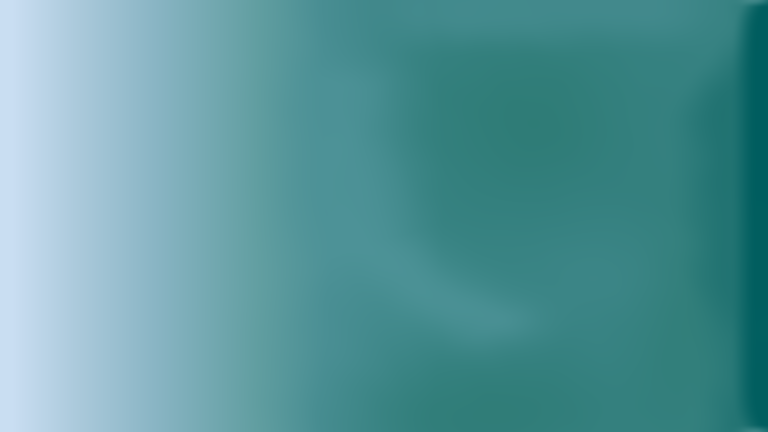
This background is drawn by a WebGL 2 fragment shader. Its source:

```glsl
#version 300 es
precision highp float;
// A pale blue to deep teal backdrop with faint, cloudy light inside it.
// A horizontal colour ramp is tinted by soft ellipses and a curved ridge,
// then closed by a dark right edge; layered sines loosen every outline.

uniform vec2 u_resolution;
out vec4 fragColor;

const vec3 ICE = vec3(0.79, 0.87, 0.95);
const vec3 MIST = vec3(0.67, 0.79, 0.86);
const vec3 HAZE = vec3(0.54, 0.71, 0.77);
const vec3 SAGE = vec3(0.38, 0.62, 0.63);
const vec3 LAGOON = vec3(0.29, 0.56, 0.58);
const vec3 TEAL = vec3(0.215, 0.51, 0.51);
const vec3 MOSS = vec3(0.18, 0.485, 0.46);
const vec3 SHADE = vec3(0.11, 0.435, 0.43);
const vec3 DEEP = vec3(0.0, 0.365, 0.37);

// Linear step from a to b, clamped to 0..1.
float ramp(float a, float b, float x) {
  return clamp((x - a) / (b - a), 0.0, 1.0);
}

// Gaussian ellipse, 1 at its centre.
float glow(vec2 p, vec2 centre, vec2 radius) {
  vec2 d = (p - centre) / radius;
  return exp(-dot(d, d));
}

// Distance to the segment from a to b.
float segment(vec2 p, vec2 a, vec2 b) {
  vec2 ab = b - a;
  float t = clamp(dot(p - a, ab) / dot(ab, ab), 0.0, 1.0);
  return length(p - a - t * ab);
}

// Smooth cloudy field, about -1 to 1.
float waves(vec2 p) {
  float sum = 0.0;
  float gain = 0.5;
  for (int i = 0; i < 4; i++) {
    sum += gain * sin(p.x + 1.3 * sin(p.y)) * cos(p.y - 0.7 * p.x);
    p = mat2(1.5, 1.1, -1.1, 1.5) * p + 1.7;
    gain *= 0.5;
  }
  return sum;
}

// Left to right colour ramp.
vec3 backdrop(float x) {
  vec3 c = mix(ICE, MIST, ramp(0.015, 0.10, x));
  c = mix(c, HAZE, ramp(0.10, 0.20, x));
  c = mix(c, SAGE, ramp(0.20, 0.335, x));
  c = mix(c, LAGOON, ramp(0.335, 0.42, x));
  return mix(c, TEAL, ramp(0.42, 0.57, x));
}

// Broad patches of light and moss inside the teal area.
vec3 clouds(vec3 c, vec2 p) {
  c = mix(c, MOSS, 0.85 * glow(p, vec2(0.68, 0.72), vec2(0.14, 0.20)));
  c = mix(c, MOSS, 0.75 * glow(p, vec2(0.64, 0.04), vec2(0.15, 0.13)));
  c = mix(c, MOSS, 0.7 * glow(p, vec2(0.89, 0.25), vec2(0.07, 0.30)));
  c = mix(c, LAGOON, 0.25 * glow(p, vec2(0.77, 0.35), vec2(0.09, 0.13)));
  float ridge = min(segment(p, vec2(0.44, 0.78), vec2(0.46, 0.44)),
                    segment(p, vec2(0.46, 0.44), vec2(0.63, 0.26)));
  c = mix(c, LAGOON + 0.02, 0.75 * exp(-pow(ridge / 0.065, 2.0)));
  float topBand = smoothstep(0.86, 0.97, p.y) * smoothstep(0.46, 0.56, p.x);
  return mix(c, LAGOON, 0.6 * topBand * (1.0 - smoothstep(0.85, 0.99, p.x)));
}

// Wavy shade on the right, then the dark edge with rounded corners.
vec3 rightSide(vec3 c, vec2 p, vec2 uv) {
  float border = 0.895 + 0.09 * smoothstep(0.70, 0.95, p.y)
               + 0.04 * smoothstep(0.50, 0.15, p.y);
  c = mix(c, SHADE, 0.8 * smoothstep(-0.035, 0.045, p.x - border));
  float cornerGap = min(uv.y, 1.0 - uv.y);
  float inset = 0.02 * exp(-cornerGap / 0.03);
  c = mix(c, DEEP, smoothstep(0.95, 0.985, uv.x - inset));
  float rim = smoothstep(0.018, 0.0, cornerGap);
  return mix(c, SAGE, 0.5 * rim * glow(uv, vec2(0.985, uv.y), vec2(0.02, 1.0)));
}

void main() {
  vec2 uv = gl_FragCoord.xy / u_resolution;
  vec2 drift = vec2(waves(uv * vec2(9.0, 6.0)), waves(uv * vec2(8.0, 5.0) + 4.0));
  vec2 p = uv + 0.022 * drift;

  // Keep the pale side straight and loosen the ramp toward the teal side.
  float x = mix(uv.x, p.x, smoothstep(0.25, 0.5, uv.x));
  vec3 color = clouds(backdrop(x), p);
  color = rightSide(color, p, uv);
  color += 0.008 * drift.y * smoothstep(0.2, 0.5, uv.x);

  fragColor = vec4(color, 1.0);
}
```
